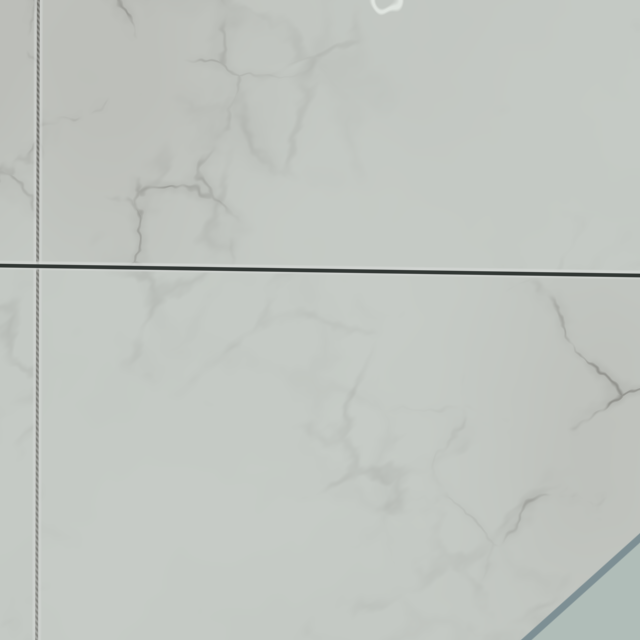
A three.js fragment shader for this texture:

```glsl
varying vec2 vUv;

const vec2 TILE_SIZE = vec2(1.0, 0.62);
const vec2 JOINT_ORIGIN = vec2(0.0573, 0.585);
const vec3 MARBLE = vec3(0.772, 0.792, 0.772);
const vec3 MARBLE_SHADE = vec3(0.735, 0.742, 0.722);
const vec3 VEIN_GREY = vec3(0.50, 0.50, 0.48);
const vec3 HIGHLIGHT = vec3(0.83, 0.84, 0.83);
const vec3 JOINT_DARK = vec3(0.19, 0.21, 0.20);
const vec3 JOINT_GREY = vec3(0.43, 0.43, 0.41);
const vec3 RAIL = vec3(0.49, 0.56, 0.58);
const vec3 PANE = vec3(0.69, 0.74, 0.72);

vec2 hash2(vec2 p, float seed) {
  vec2 q = vec2(dot(p, vec2(127.1, 311.7)), dot(p, vec2(269.5, 183.3)));
  return fract(sin(q + seed * 17.3) * 43758.5);
}

float layeredSines(vec2 p, float seed) {
  float sum = 0.0;
  float amplitude = 0.5;
  for (int i = 0; i < 5; i++) {
    sum += amplitude * sin(p.x + seed + 1.6 * sin(p.y + seed * 2.0));
    p = mat2(1.6, 1.2, -1.2, 1.6) * p + 1.3;
    amplitude *= 0.55;
  }
  return sum;
}

// Gap between the two nearest cell centres, zero on cell borders
float cellEdge(vec2 p, float seed) {
  vec2 cell = floor(p);
  float nearest = 8.0;
  float second = 8.0;
  for (int y = -1; y <= 1; y++) {
    for (int x = -1; x <= 1; x++) {
      vec2 id = cell + vec2(float(x), float(y));
      float d = length(id + hash2(id, seed) - p);
      second = min(second, max(nearest, d));
      nearest = min(nearest, d);
    }
  }
  return second - nearest;
}

float veinEdge(vec2 p, float scale, float seed) {
  vec2 warp = vec2(layeredSines(p * 14.0, seed), layeredSines(p * 14.0 + 4.0, seed + 2.0));
  return cellEdge(p * scale + 0.24 * warp, seed);
}

float line(float d, float halfWidth, float softness) {
  return 1.0 - smoothstep(halfWidth - softness, halfWidth + softness, abs(d));
}

vec3 marble(vec2 p, vec2 uv, float seed) {
  // Dark veins gather in one upright cluster per tile
  vec2 fromCluster = (p - vec2(0.12, 0.25)) / vec2(0.17, 0.32);
  float cluster = exp(-dot(fromCluster, fromCluster));
  float patches = smoothstep(-0.25, 0.55, layeredSines(p * 13.0, seed + 1.0));
  float faintPatches = smoothstep(0.0, 0.7, layeredSines(p * 8.0 + 3.0, seed));

  float edge = veinEdge(p, 6.5, seed);
  float core = 1.0 - smoothstep(0.0, 0.07, edge);
  float halo = 1.0 - smoothstep(0.0, 0.30, edge);

  // Pale veins lean along the rising diagonal
  vec2 slanted = mat2(0.82, -0.57, 0.57, 0.82) * p * vec2(0.75, 1.3);
  float pale = 1.0 - smoothstep(0.0, 0.16, veinEdge(slanted, 5.0, seed + 5.0));

  float shade = 0.65 * cluster + 0.5 * smoothstep(0.5, 1.0, uv.y) * (1.0 - uv.x);
  vec3 color = mix(MARBLE, MARBLE_SHADE, clamp(shade, 0.0, 0.9));
  color += 0.005 * layeredSines(p * 5.0, seed + 3.0);
  float strength = cluster * patches * (0.58 * core + 0.16 * halo);
  strength += faintPatches * (0.13 * pale + 0.05 * halo);
  return mix(color, VEIN_GREY, clamp(strength, 0.0, 0.85));
}

void main() {
  vec2 uv = vUv;

  // Slightly skewed tile grid; alternate tiles are turned half around
  vec2 gridPos = uv - JOINT_ORIGIN + vec2(-0.0026 * uv.y, 0.0155 * uv.x);
  vec2 grid = gridPos / TILE_SIZE;
  vec2 tile = floor(grid);
  vec2 local = fract(grid) * TILE_SIZE;
  float turned = mod(tile.x + tile.y, 2.0);
  local = mix(local, TILE_SIZE - local, turned);
  vec3 color = marble(local, uv, 3.0 + 4.0 * turned);

  // Joints with bright lips, the upright one finely ribbed
  vec2 joint = (fract(grid + 0.5) - 0.5) * TILE_SIZE;
  float ribs = 0.8 + 0.2 * sin(700.0 * (uv.y + uv.x));
  color = mix(color, HIGHLIGHT, 0.6 * line(joint.x, 0.0065, 0.002));
  color = mix(color, JOINT_GREY, ribs * mix(0.75, 1.0, uv.y) * line(joint.x, 0.0022, 0.0014));
  color = mix(color, HIGHLIGHT, 0.8 * line(joint.y - 0.001, 0.0065, 0.002));
  color = mix(color, JOINT_DARK, line(joint.y, 0.0029, 0.0014));

  // Glossy reflection at the upper border
  vec2 glint = (uv - vec2(0.602, 1.0)) / vec2(0.025, 0.020);
  float rim = length(glint) + 0.12 * sin(glint.x * 5.0);
  color = mix(color, vec3(0.90, 0.92, 0.90), 0.85 * line(rim - 0.85, 0.18, 0.14));

  // Diagonal rail and pane in the lower corner
  float across = dot(uv - vec2(0.814, 0.0), vec2(0.668, -0.744));
  color = mix(color, RAIL, smoothstep(-0.0015, 0.0015, across));
  color = mix(color, PANE, smoothstep(0.0095, 0.0125, across));

  gl_FragColor = vec4(color, 1.0);
}
```
